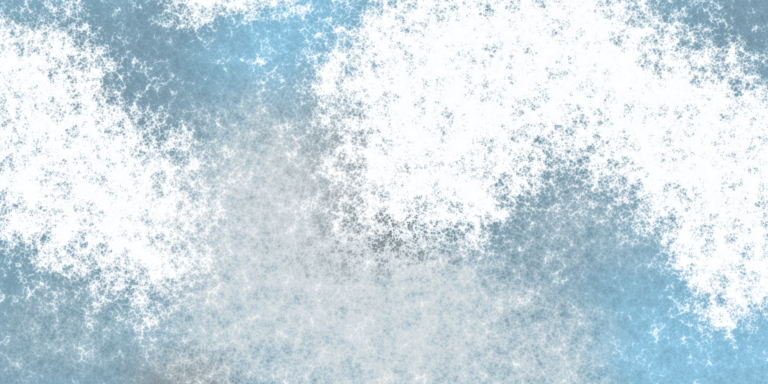
A Shadertoy shader for this background:

```glsl
// Weathered blue sky with lacy white clouds and grey haze, in sponged paint.

vec2 hash2(vec2 cell) {
    vec3 q = fract(cell.xyx * vec3(0.1031, 0.1030, 0.0973));
    q += dot(q, q.yzx + 33.33);
    return fract((q.xx + q.yz) * q.zy);
}

// Distance to the nearest scattered point
float cellular(vec2 p) {
    vec2 cell = floor(p), local = fract(p);
    float nearest = 4.0;
    for (int y = -1; y <= 1; y++)
    for (int x = -1; x <= 1; x++) {
        vec2 offset = vec2(x, y);
        vec2 d = offset + hash2(cell + offset) - local;
        nearest = min(nearest, dot(d, d));
    }
    return sqrt(nearest);
}

// Layered cells, centred on zero: low inside pits, high along the lace
float spongeGrain(vec2 p) {
    float sum = 0.0;
    p *= 13.0;
    for (int i = 0; i < 5; i++) {
        sum += 0.52 * (cellular(p) - 0.42);
        p = mat2(1.45, 1.09, -1.09, 1.45) * p + 17.3;
    }
    return sum;
}

// Soft ellipse with a rounded core
float puff(vec2 p, vec2 centre, vec2 radius) {
    float d = length((p - centre) / radius);
    return exp(-d * d * d);
}

float join(float a, float b) { return a + b - a * b; }

float whiteClouds(vec2 p) {
    // Left bank and the small cloud at the top
    float c = 0.85 * puff(p, vec2(0.06, 0.80), vec2(0.24, 0.19));
    c = join(c, 0.9 * puff(p, vec2(0.16, 0.57), vec2(0.34, 0.22)));
    c = join(c, 0.8 * puff(p, vec2(0.31, 0.40), vec2(0.27, 0.21)));
    c = join(c, 0.85 * puff(p, vec2(0.57, 1.02), vec2(0.20, 0.10)));
    // Large central bank
    c = join(c, puff(p, vec2(1.14, 0.79), vec2(0.33, 0.32)));
    c = join(c, 0.9 * puff(p, vec2(1.13, 0.54), vec2(0.25, 0.18)));
    c = join(c, puff(p, vec2(1.43, 0.87), vec2(0.30, 0.25)));
    // Arm falling to the right edge
    c = join(c, puff(p, vec2(1.70, 0.70), vec2(0.27, 0.25)));
    c = join(c, puff(p, vec2(1.93, 0.54), vec2(0.23, 0.25)));
    return join(c, 0.85 * puff(p, vec2(1.92, 0.29), vec2(0.17, 0.17)));
}

float greyHaze(vec2 p) {
    float h = 0.80 * puff(p, vec2(0.60, 0.44), vec2(0.30, 0.27));
    h = join(h, 0.65 * puff(p, vec2(0.62, 0.17), vec2(0.22, 0.22)));
    h = join(h, 0.90 * puff(p, vec2(1.05, 0.15), vec2(0.37, 0.31)));
    h = join(h, 0.40 * puff(p, vec2(0.87, 0.50), vec2(0.22, 0.28)));
    h = join(h, 0.55 * puff(p, vec2(1.46, 0.05), vec2(0.16, 0.14)));
    h = join(h, 0.35 * puff(p, vec2(1.55, 0.44), vec2(0.22, 0.16)));
    return join(h, 0.35 * puff(p, vec2(0.18, 0.14), vec2(0.20, 0.16)));
}

vec3 skyColour(vec2 p) {
    vec3 sky = vec3(0.53, 0.69, 0.77);
    vec3 brightBlue = vec3(0.56, 0.77, 0.88);
    vec3 slate = vec3(0.50, 0.63, 0.70);
    vec3 stone = vec3(0.63, 0.66, 0.68);
    sky = mix(sky, slate, puff(p, vec2(0.38, 0.80), vec2(0.26, 0.24)));
    sky = mix(sky, slate, puff(p, vec2(1.42, 0.42), vec2(0.22, 0.32)));
    sky = mix(sky, slate, puff(p, vec2(1.98, 0.97), vec2(0.22, 0.20)));
    sky = mix(sky, slate, 0.7 * puff(p, vec2(0.05, 0.15), vec2(0.35, 0.28)));
    sky = mix(sky, brightBlue, puff(p, vec2(0.76, 0.94), vec2(0.22, 0.25)));
    sky = mix(sky, brightBlue, puff(p, vec2(1.88, 0.10), vec2(0.34, 0.26)));
    sky = mix(sky, stone, 0.85 * puff(p, vec2(0.87, 0.50), vec2(0.24, 0.28)));
    return mix(sky, stone * 0.87, 0.8 * puff(p, vec2(0.48, 0.0), vec2(0.16, 0.10)));
}

void mainImage(out vec4 fragColor, in vec2 fragCoord) {
    vec2 p = fragCoord / iResolution.y;
    p.x *= 2.0 * iResolution.y / iResolution.x;

    // Layered sines bend the outlines
    vec2 bent = p + 0.018 * sin(p.yx * vec2(17.0, 14.0) + vec2(0.4, 2.1))
                  + 0.010 * sin(p.yx * vec2(39.0, 33.0) + p * 11.0);
    float grain = spongeGrain(p);
    float white = whiteClouds(bent);

    // Mottled sky under broken haze, which also veils the cloud pits
    vec3 colour = skyColour(bent) * (1.0 + 0.13 * grain);
    float haze = join(greyHaze(bent), 0.6 * white * white);
    float hazeCover = smoothstep(-0.1, 1.1, haze + 0.6 * grain * smoothstep(0.0, 0.5, haze));
    hazeCover *= smoothstep(0.0, 0.25, haze);
    colour = mix(colour, vec3(0.83, 0.86, 0.875), hazeCover);

    // Dark pits near the foot of the central bank
    float pits = puff(p, vec2(1.03, 0.38), vec2(0.18, 0.09));
    colour *= 1.0 - 0.22 * pits * smoothstep(0.1, -0.4, grain);

    // Lacy clouds, opaque in their cores
    float cloudCover = smoothstep(0.20, 0.98, white + 0.85 * grain);
    colour = mix(colour, vec3(0.985, 0.988, 0.992), cloudCover);
    fragColor = vec4(clamp(colour + 0.02 * grain, 0.0, 1.0), 1.0);
}
```
